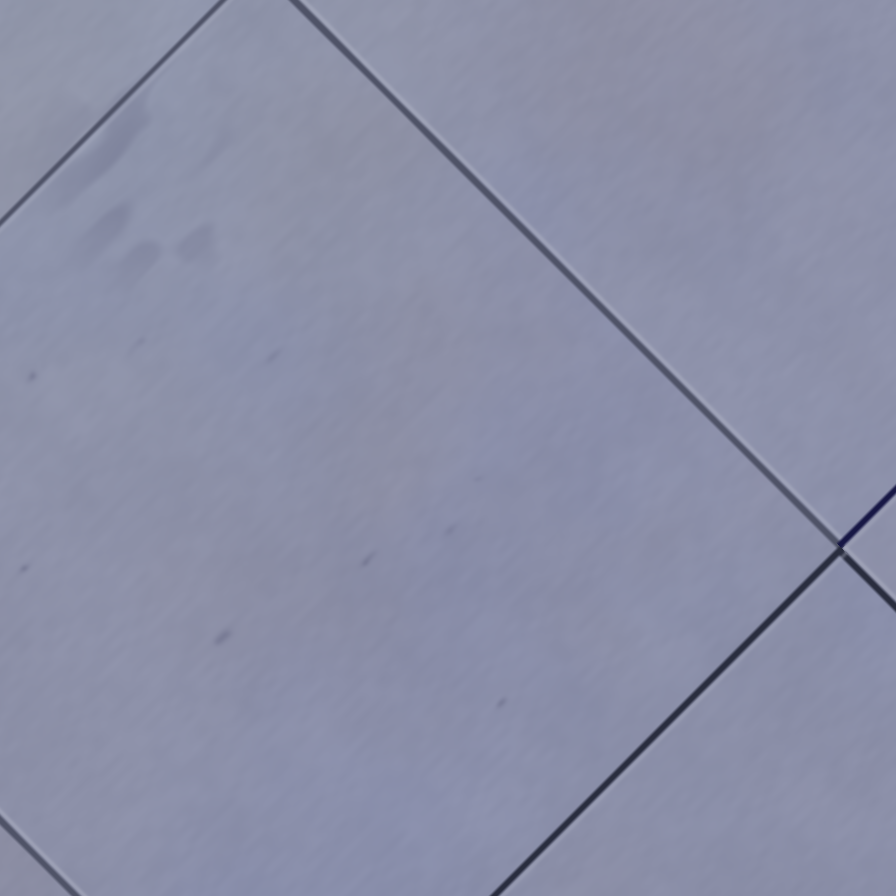
Write a Shadertoy shader that draws this texture.

```glsl
// Large blue-grey stone floor tiles laid diagonally, with dark bevelled joints and faint wear.

const vec2 TILE_SIZE = vec2(0.879, 0.921);
const vec2 TILE_ORIGIN = vec2(0.060, -0.531);
const vec3 STONE = vec3(0.555, 0.570, 0.663);
const vec3 WARM_STONE = vec3(0.550, 0.550, 0.625);
const vec3 BLUE_STONE = vec3(0.535, 0.560, 0.685);
const vec3 PALE_STONE = vec3(0.590, 0.625, 0.690);
const vec3 SCUFF = vec3(0.400, 0.410, 0.520);
const vec3 SOFT_JOINT = vec3(0.310, 0.325, 0.405);
const vec3 DARK_JOINT = vec3(0.160, 0.175, 0.245);
const vec3 NAVY_JOINT = vec3(0.090, 0.090, 0.270);
const vec3 BEVEL = vec3(0.665, 0.680, 0.750);

float hash(vec2 p) {
    return fract(sin(dot(p, vec2(127.1, 311.7))) * 43758.5453);
}

float noise(vec2 p) {
    vec2 cell = floor(p);
    vec2 f = fract(p);
    f = f * f * (3.0 - 2.0 * f);
    float low = mix(hash(cell), hash(cell + vec2(1, 0)), f.x);
    float high = mix(hash(cell + vec2(0, 1)), hash(cell + vec2(1, 1)), f.x);
    return mix(low, high, f.y);
}

float fbm(vec2 p) {
    float sum = 0.0;
    float gain = 0.5;
    for (int i = 0; i < 5; i++) {
        sum += gain * noise(p);
        p = mat2(1.6, 1.2, -1.2, 1.6) * p + 7.3;
        gain *= 0.5;
    }
    return sum;
}

// Cloudy stone, with its own tint for each tile
vec3 stone(vec2 uv, vec2 diagonal, vec2 tile) {
    float warm = smoothstep(0.38, 0.70, fbm(uv * 3.2 + tile * 5.7));
    float blue = smoothstep(0.40, 0.75, fbm(uv * 2.6 + 19.0 + tile * 3.1));
    float corner = smoothstep(0.75, 0.0, distance(uv, vec2(0.05, 1.0)));
    float shade = smoothstep(-0.3, 0.8, uv.x - uv.y);
    vec3 color = mix(STONE, WARM_STONE, 0.55 * warm);
    color = mix(color, BLUE_STONE, 0.5 * blue + 0.25 * shade);
    color = mix(color, PALE_STONE, 0.45 * corner);
    color += 0.030 * (fbm(uv * 11.0) - 0.48);
    color += 0.016 * (noise(diagonal * vec2(55.0, 130.0)) - 0.5);
    return color + 0.010 * (hash(tile + 4.0) - 0.5);
}

// Small slanted marks, most of them towards the left
float scuffs(vec2 uv, vec2 diagonal) {
    float amount = 0.0;
    for (int i = 0; i < 9; i++) {
        float id = float(i);
        float side = hash(vec2(id, 1.7));
        vec2 center = vec2(0.03 + 0.6 * side * side, 0.08 + 0.84 * hash(vec2(id, 5.3)));
        vec2 offset = uv - center + 0.010 * (noise(uv * 70.0) - 0.5);
        vec2 slanted = vec2(offset.x + offset.y, offset.x - offset.y) * 0.7071;
        float size = mix(0.006, 0.013, hash(vec2(id, 9.1)));
        float mark = exp(-dot(slanted * vec2(1.0, 2.0), slanted * vec2(1.0, 2.0)) / (size * size));
        amount = max(amount, mark * mix(0.15, 0.5, hash(vec2(id, 3.9))));
    }
    float worn = smoothstep(0.17, 0.03, distance(uv, vec2(0.17, 0.80)));
    float smudge = smoothstep(0.52, 0.78, noise(diagonal * vec2(18.0, 36.0)));
    return max(amount, 0.35 * worn * smudge);
}

// Dark groove with a pale bevel on its positive side
vec3 addJoint(vec3 color, float d, float halfWidth, vec3 groove, float bevel, float pixel) {
    float blur = max(0.0022, pixel);
    float light = exp(-pow((d - halfWidth - 0.0035) / 0.0025, 2.0));
    color = mix(color, BEVEL, bevel * light);
    float cover = 1.0 - smoothstep(halfWidth - blur, halfWidth + blur, abs(d));
    return mix(color, groove, cover);
}

void mainImage(out vec4 fragColor, in vec2 fragCoord) {
    vec2 uv = fragCoord / iResolution.y;
    float pixel = 1.0 / iResolution.y;

    // Rotated tile grid
    vec2 diagonal = vec2(uv.x + uv.y, uv.x - uv.y) * 0.7071;
    vec2 grid = (diagonal - TILE_ORIGIN) / TILE_SIZE;
    vec2 tile = floor(grid);
    vec2 joint = floor(grid + 0.5);

    vec3 color = stone(uv, diagonal, tile);
    color = mix(color, SCUFF, scuffs(uv, diagonal));

    // Joints step slightly, and darken, from one tile to the next
    vec2 next = clamp(tile.yx, 0.0, 1.0);
    vec2 d = (grid - joint) * TILE_SIZE + 0.004 * next;
    float wear = 0.85 + 0.3 * noise(diagonal * 9.0);
    vec3 falling = mix(SOFT_JOINT, DARK_JOINT, next.x);
    vec3 rising = mix(SOFT_JOINT, DARK_JOINT, clamp(joint.y, 0.0, 1.0));
    rising = mix(rising, NAVY_JOINT, next.y);
    float risingWidth = mix(0.0027, 0.0037, clamp(joint.y, 0.0, 1.0));
    color = addJoint(color, d.x, 0.0038 * wear, falling, 0.55, pixel);
    color = addJoint(color, d.y, risingWidth * wear, rising, 0.35, pixel);

    fragColor = vec4(clamp(color, 0.0, 1.0), 1.0);
}
```
